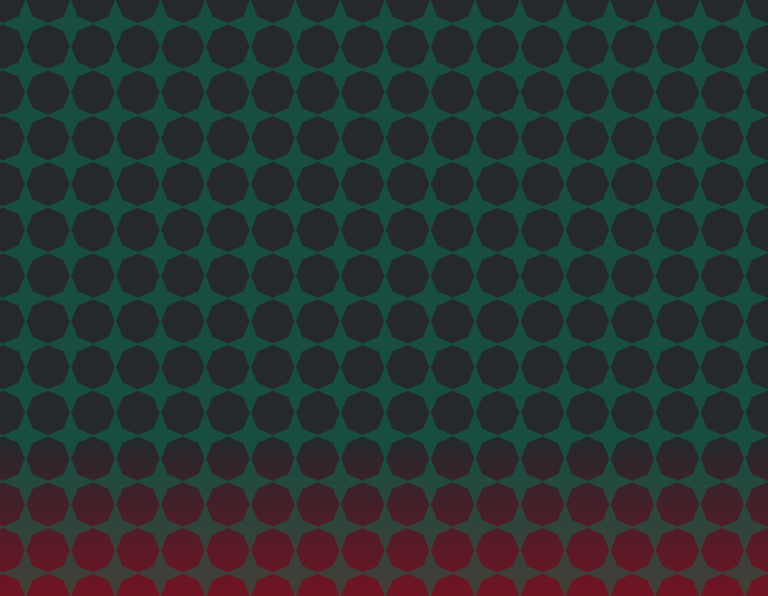
This pattern is drawn by a WebGL 2 fragment shader. Its source:

```glsl
#version 300 es
precision highp float;
// Grid of dark octagons separated by green four-pointed stars, with a red glow rising from the bottom.

uniform vec2 u_resolution;
out vec4 fragColor;

// Signed distance to a regular octagon with vertices on the axes.
float octagon(vec2 p, float radius) {
    const vec2 normal = vec2(cos(radians(22.5)), sin(radians(22.5)));
    p = abs(p);
    return max(dot(p, normal), dot(p, normal.yx)) - radius * normal.x;
}

void main() {
    vec2 uv = gl_FragCoord.xy / u_resolution;

    // Repeats across and down, each octagon centred in its cell
    vec2 cells = vec2(17.085, 13.02);
    vec2 grid = uv * cells - vec2(0.069, 0.0);
    vec2 local = fract(grid + 0.5) - 0.5;

    // Edge smoothing over about one pixel
    float pixel = cells.y / u_resolution.y;
    float inside = 1.0 - smoothstep(-0.6 * pixel, 0.6 * pixel, octagon(local, 0.483));

    // Red glow tints the octagons strongly and the stars more weakly
    float glow = clamp(1.0 - uv.y / 0.258, 0.0, 1.0);
    vec3 octagonColor = mix(vec3(0.145, 0.157, 0.173), vec3(0.445, 0.077, 0.137), glow);
    vec3 starColor = mix(vec3(0.090, 0.306, 0.255), vec3(0.270, 0.235, 0.215), glow);

    fragColor = vec4(mix(starColor, octagonColor, inside), 1.0);
}
```
